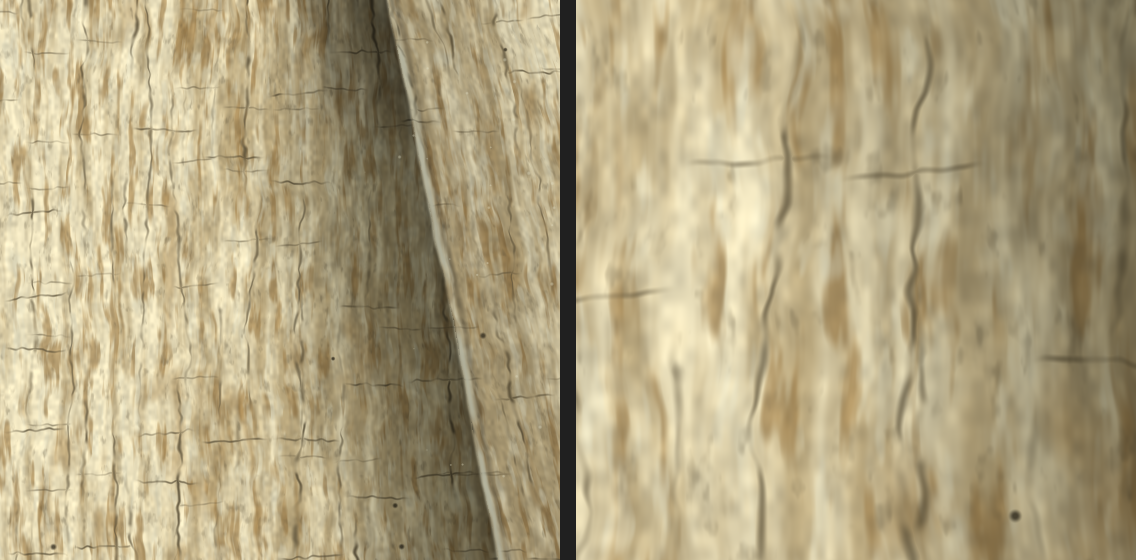
Left, the full canvas; right, a detail of the centre.
A three.js fragment shader for this texture:

```glsl
// Weathered, finely streaked wooden bark with hairline cracks, a slanted pale ridge and its shadow.
varying vec2 vUv;

const vec3 CREAM = vec3(0.91, 0.87, 0.73);
const vec3 TAN = vec3(0.71, 0.64, 0.48);
const vec3 OCHRE = vec3(0.57, 0.44, 0.24);
const vec3 PALE_GREY = vec3(0.87, 0.86, 0.76);
const vec3 CRACK_BROWN = vec3(0.34, 0.30, 0.21);
const vec3 SHADOW_TINT = vec3(0.54, 0.54, 0.51);
const vec3 RIDGE_GREY = vec3(0.70, 0.70, 0.62);

float hash(vec2 p) {
  return fract(sin(dot(p, vec2(127.1, 311.7))) * 43758.5453);
}

float noise(vec2 p) {
  vec2 cell = floor(p);
  vec2 f = fract(p);
  f = f * f * (3.0 - 2.0 * f);
  float low = mix(hash(cell), hash(cell + vec2(1.0, 0.0)), f.x);
  float high = mix(hash(cell + vec2(0.0, 1.0)), hash(cell + 1.0), f.x);
  return mix(low, high, f.y);
}

float fbm(vec2 p) {
  float sum = 0.0;
  float amplitude = 0.57;
  for (int i = 0; i < 3; i++) {
    sum += amplitude * noise(p);
    p = p * 2.03 + 17.3;
    amplitude *= 0.5;
  }
  return sum;
}

float line(float offset, float width) {
  return 1.0 - smoothstep(0.0, width, abs(offset));
}

// One rough, broken crack per column
float longCracks(vec2 p, float spacing, float width, float seed) {
  float column = floor(p.x / spacing);
  float key = column * 7.0 + seed;
  float path = 0.12 + 0.5 * noise(vec2(p.y * 2.5, key)) + 0.09 * noise(vec2(p.y * 24.0, key + 3.0));
  path += 0.06 * noise(vec2(p.y * 75.0, key + 1.0));
  float offset = (fract(p.x / spacing) - path) * spacing;
  float presence = smoothstep(0.42, 0.85, noise(vec2(p.y * 5.0, key + 5.0)));
  float thickness = width * (0.6 + 0.9 * noise(vec2(p.y * 45.0, key)));
  float broken = smoothstep(0.15, 0.75, noise(vec2(p.y * 55.0, key + 2.0)));
  return line(offset, thickness) * presence * (0.2 + 0.8 * broken);
}

// Nearly straight cracks staggered from column to column
float crossCracks(vec2 p, vec2 size, float width, float seed) {
  float column = floor(p.x / size.x);
  float along = fract(p.x / size.x);
  float y = p.y / size.y + hash(vec2(column, seed));
  vec2 id = vec2(column, floor(y) + seed);
  float slope = (hash(id + 9.0) - 0.35) * 0.12 * (along - 0.5);
  float wobble = 0.035 * (noise(vec2(p.x * 85.0, id.y)) - 0.5);
  float offset = (fract(y) - 0.2 - 0.6 * hash(id) - slope - wobble) * size.y;
  float ends = smoothstep(0.0, 0.2, along) * (1.0 - smoothstep(0.8, 1.0, along));
  float strength = 0.2 + 0.8 * noise(vec2(p.x * 70.0, id.y + 2.0));
  return line(offset, width) * ends * strength * step(0.55, hash(id + 4.0));
}

// Scattered round specks
float specks(vec2 p, float count, float share, float seed) {
  vec2 id = floor(p * count) + seed;
  vec2 center = 0.3 + 0.4 * vec2(hash(id), hash(id + 8.0));
  float radius = 0.1 + 0.1 * hash(id + 2.0);
  float dist = length(fract(p * count) - center);
  return (1.0 - smoothstep(0.2 * radius, radius, dist)) * step(1.0 - share, hash(id + 5.0));
}

vec3 woodColor(vec2 grain, float light) {
  float tone = 0.6 * fbm(grain * vec2(62.0, 4.0)) + 0.4 * fbm(grain * vec2(75.0, 17.0) + 50.0);
  vec3 color = mix(TAN, CREAM, smoothstep(0.24, 0.72, tone + light));
  float patches = noise(grain * vec2(12.0, 5.0) + 31.0) - 0.5;
  float stain = smoothstep(0.53, 0.8, fbm(grain * vec2(88.0, 14.0) + 70.0) + 0.2 * patches);
  color = mix(color, OCHRE, 0.6 * stain);
  float seam = line(noise(grain * vec2(26.0, 1.6) + 300.0) - 0.5, 0.09);
  seam *= smoothstep(0.3, 0.75, noise(grain * vec2(40.0, 16.0) + 330.0));
  color = mix(color, OCHRE, 0.42 * seam);
  float bleached = smoothstep(0.54, 0.78, fbm(grain * vec2(85.0, 19.0) + 140.0));
  color = mix(color, PALE_GREY, 0.45 * bleached);
  float fleck = smoothstep(0.62, 0.92, fbm(grain * vec2(100.0, 42.0) + 260.0));
  color = mix(color, CRACK_BROWN, 0.3 * fleck);
  float fibre = noise(grain * vec2(140.0, 30.0) + 210.0) - 0.5;
  float mottle = noise(grain * vec2(170.0, 110.0)) - 0.5;
  return color * (1.0 + 0.12 * fibre + 0.13 * mottle);
}

void main() {
  // Ridge position and grain direction on each side of it
  vec2 p = vUv;
  float bend = 0.008 * (noise(vec2(p.y * 5.0, 2.0)) - 0.5) + 0.003 * (noise(vec2(p.y * 28.0, 4.0)) - 0.5);
  float d = p.x - (0.893 - 0.203 * p.y + bend);
  float right = smoothstep(-0.004, 0.004, d);
  float sway = 0.014 * (noise(p * vec2(5.0, 5.0)) - 0.5) + 0.008 * (noise(p * vec2(24.0, 22.0)) - 0.5);
  float lean = mix(0.05 * smoothstep(0.3, 0.8, p.x), 0.19, step(0.0, d));
  vec2 grain = vec2(p.x + lean * (p.y - 0.5) + sway, p.y);

  // Wood, brightest at the far left and the upper right corner
  float leftLight = mix(0.16, -0.08, smoothstep(0.05, 0.58, p.x));
  float rightLight = -0.13 + 0.25 * smoothstep(0.08, 0.3, d) * p.y;
  vec3 color = woodColor(grain, mix(leftLight, rightLight, right));
  color *= mix(1.02, 0.88 + 0.1 * smoothstep(0.1, 0.3, d), right);

  // Cracks and specks
  float cracks = 0.85 * longCracks(grain, 0.095, 0.0046, 3.0);
  cracks = max(cracks, 0.6 * longCracks(grain + 0.04, 0.067, 0.0036, 41.0));
  cracks = max(cracks, 0.8 * crossCracks(grain, vec2(0.12, 0.16), 0.0033, 11.0));
  cracks = max(cracks, 0.5 * crossCracks(grain + 0.05, vec2(0.09, 0.13), 0.003, 53.0));
  color = mix(color, CRACK_BROWN, cracks);
  color = mix(color, CRACK_BROWN * 0.6, 0.8 * specks(p, 26.0, 0.007, 6.0));

  // Shadow deepening towards the foot of the ridge, ragged along the grain
  float reach = mix(0.37, 0.24, smoothstep(0.5, 1.0, p.y));
  float ragged = 0.08 * (fbm(grain * vec2(30.0, 7.0) + 90.0) - 0.5);
  float shade = smoothstep(-reach, -0.03, d + ragged) * (1.0 - right);
  color *= mix(vec3(1.0), SHADOW_TINT, shade);
  color *= 1.0 - 0.24 * exp(min(d, 0.0) / 0.022) * (1.0 - right);
  color *= 1.0 - 0.22 * shade * smoothstep(0.68, 0.85, p.y);
  float glints = specks(p, 44.0, 0.06, 19.0) * smoothstep(-0.13, -0.02, d);
  color = mix(color, PALE_GREY, 0.4 * glints);

  // Pale worn ridge with a dim groove on its right
  float wear = 0.35 + 0.55 * smoothstep(0.2, 0.65, noise(vec2(p.y * 18.0, 8.0)));
  color *= 1.0 - 0.2 * line(d - 0.017, 0.01);
  color = mix(color, RIDGE_GREY, line(d - 0.005, 0.011) * wear);
  gl_FragColor = vec4(color, 1.0);
}
```
